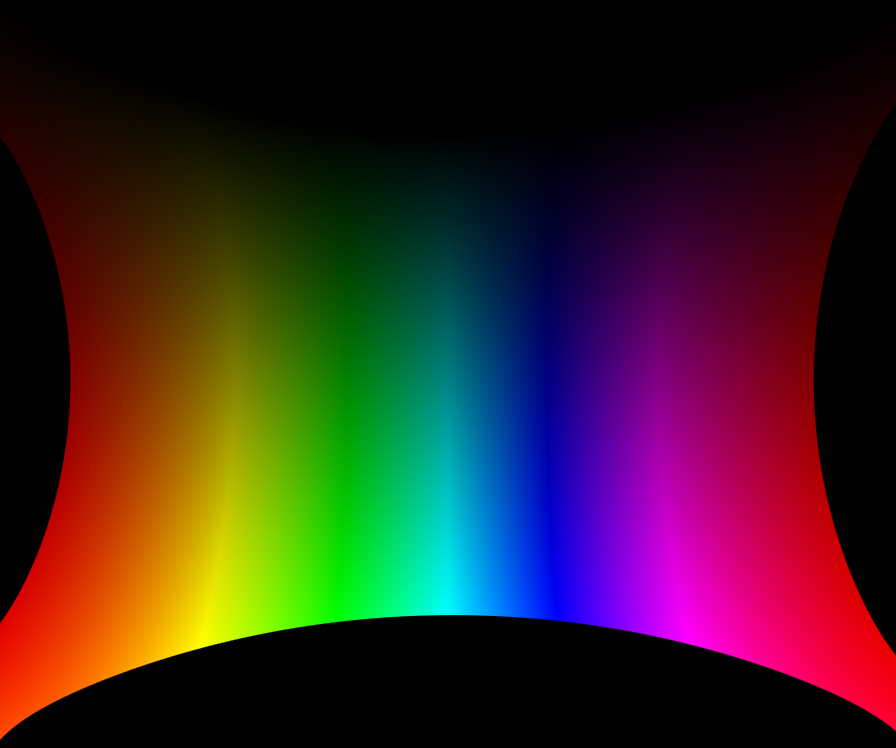
A WebGL 2 fragment shader for this background:

```glsl
#version 300 es
precision highp float;
// A rainbow sheet, hue running across and brightness rising downward,
// bent by a radial pincushion lens so that its four sides bow inward.
// Everything beyond the sides of the sheet is black.

uniform vec2 u_resolution;
out vec4 fragColor;

// Radial lens: the further from the centre, the more the plane is squeezed.
vec2 pincushion(vec2 p) {
    float r2 = dot(p, p);
    return p / (0.659 + 1.029 * r2 + 32.4 * pow(r2, 8.0));
}

// Fully saturated colour of a hue in 0..1.
vec3 hueColor(float hue) {
    vec3 wheel = abs(fract(hue + vec3(0.0, 2.0, 1.0) / 3.0) * 6.0 - 3.0);
    return clamp(wheel - 1.0, 0.0, 1.0);
}

void main() {
    // Lens centre lies slightly right of and below the canvas centre.
    vec2 uv = gl_FragCoord.xy / u_resolution;
    vec2 p = (uv - vec2(0.505, 0.492)) * vec2(1.0, 0.836);

    // Sheet coordinates, 0..1 between opposite sides.
    vec2 sheet = (pincushion(p) + vec2(0.504, 0.36)) / vec2(0.992, 0.736);

    // Smooth coverage along each side.
    vec2 inside = min(sheet, 1.0 - sheet);
    vec2 cover = clamp(inside / fwidth(sheet) + 0.5, 0.0, 1.0);

    vec2 hueAndShade = clamp(sheet, 0.0, 1.0);
    vec3 color = hueColor(hueAndShade.x) * (1.0 - hueAndShade.y);
    fragColor = vec4(color * cover.x * cover.y, 1.0);
}
```
